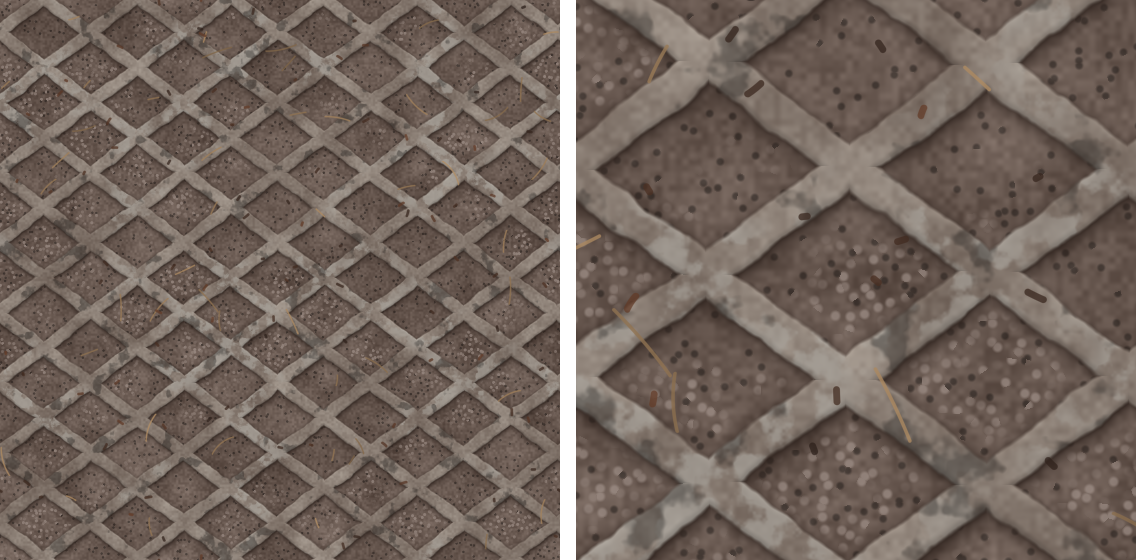
Left, the full canvas; right, a detail of the centre.
A Shadertoy shader for this texture:

```glsl
// Weathered cast plate: a raised diamond lattice over gritty recessed panels with scattered straw.

const vec2 REPEATS = vec2(6.0, 8.0);      // diamonds across and down
const float BAR_HALF_WIDTH = 0.0112;

const vec3 SHADOW = vec3(0.17, 0.125, 0.105);
const vec3 FLOOR_DARK = vec3(0.32, 0.26, 0.23);
const vec3 FLOOR_LIGHT = vec3(0.51, 0.445, 0.41);
const vec3 GRIT = vec3(0.62, 0.56, 0.53);
const vec3 BAR_DARK = vec3(0.42, 0.365, 0.33);
const vec3 BAR_LIGHT = vec3(0.61, 0.565, 0.525);
const vec3 BAR_WORN = vec3(0.66, 0.64, 0.61);
const vec3 STRAW = vec3(0.64, 0.51, 0.36);
const vec3 RUST = vec3(0.40, 0.24, 0.16);

// Integer hash of a non-negative lattice cell
float hash(vec2 cell, float seed) {
    uvec2 c = uvec2(cell);
    uint h = c.x * 1597u + c.y * 51749u + uint(seed) * 7919u;
    h = (h ^ (h >> 15)) * 73471u + 12345u;
    h = (h ^ (h >> 13)) * 91493u;
    h ^= h >> 16;
    return float(h & 65535u) / 65535.0;
}

// Value noise that wraps after n cells
float valueNoise(vec2 uv, float n, float seed) {
    vec2 p = uv * n, i = floor(p), f = p - i;
    f = f * f * (3.0 - 2.0 * f);
    vec2 a = mod(i, n), b = mod(i + 1.0, n);
    return mix(mix(hash(a, seed), hash(vec2(b.x, a.y), seed), f.x),
               mix(hash(vec2(a.x, b.y), seed), hash(b, seed), f.x), f.y);
}

float fbm(vec2 uv, float n, float seed) {
    float sum = 0.0, weight = 0.5;
    for (int k = 0; k < 4; k++) {
        sum += weight * valueNoise(uv, n, seed + float(k));
        weight *= 0.5;
        n *= 2.0;
    }
    return sum / 0.9375;
}

// Wrapping cellular noise: x = distance to nearest point, y = its random value
vec2 cellular(vec2 uv, float n, float seed) {
    vec2 p = uv * n, base = floor(p), best = vec2(9.0, 0.0);
    for (int k = 0; k < 9; k++) {
        vec2 cell = base + vec2(k % 3 - 1, k / 3 - 1), id = mod(cell, n);
        float d = length(cell + vec2(hash(id, seed), hash(id, seed + 1.0)) - p);
        if (d < best.x) best = vec2(d, hash(id, seed + 2.0));
    }
    return best;
}

// Bent stalks, one at most per wrapping cell: x = coverage, y = random tone
vec2 stalks(vec2 uv, float n, float chance, float maxHalf, float width, float seed, float px) {
    vec2 p = uv * n, base = floor(p), result = vec2(0.0);
    for (int k = 0; k < 9; k++) {
        vec2 cell = base + vec2(k % 3 - 1, k / 3 - 1), id = mod(cell, n);
        if (hash(id, seed) > chance) continue;
        vec2 q = p - cell - vec2(hash(id, seed + 1.0), hash(id, seed + 2.0));
        float angle = 3.14159 * hash(id, seed + 3.0);
        q = mat2(cos(angle), -sin(angle), sin(angle), cos(angle)) * q;
        float halfLen = maxHalf * mix(0.25, 1.0, hash(id, seed + 4.0));
        q.y += (hash(id, seed + 5.0) - 0.5) * 1.6 * q.x * q.x;
        float d = length(vec2(max(abs(q.x) - halfLen, 0.0), q.y)) / n;
        float cover = 1.0 - smoothstep(width - px * 0.5, width + px, d);
        if (cover > result.x) result = vec2(cover, hash(id, seed + 6.0));
    }
    return result;
}

void mainImage(out vec4 fragColor, in vec2 fragCoord) {
    vec2 uv = fragCoord / iResolution.xy;
    float px = 1.0 / min(iResolution.x, iResolution.y);

    // Slightly uneven lattice coordinates; bars lie on whole numbers
    vec2 turn = 6.28319 * uv;
    vec2 p = uv + vec2(0.005, -0.004);
    p += 0.0012 * vec2(sin(turn.y * 3.0 + 2.0 * sin(turn.x * 2.0)), sin(turn.x * 4.0 + turn.y * 5.0));
    vec2 s = REPEATS * p;
    vec2 lattice = vec2(s.x + s.y, s.x - s.y) + 0.5;
    vec2 panel = floor(lattice), f = lattice - panel;
    vec2 id = mod(vec2(panel.x + panel.y, panel.x - panel.y), 2.0 * REPEATS);

    // Distances from the four panel edges, with chipped outlines
    float chips = 0.006 * (fbm(uv, 48.0, 11.0) - 0.5);
    float scale = 1.0 / length(REPEATS);
    vec2 nearLow = f * scale - BAR_HALF_WIDTH + chips;          // lower left, upper left
    vec2 nearHigh = (1.0 - f) * scale - BAR_HALF_WIDTH + chips; // upper right, lower right
    float inside = min(min(nearLow.x, nearLow.y), min(nearHigh.x, nearHigh.y));
    float soft = max(px, 0.0014);
    float bar = 1.0 - smoothstep(-soft, soft, inside);

    // Recessed floor: stains, grain and clustered grit
    float grain = valueNoise(uv, 256.0, 21.0) - 0.5;
    float stain = fbm(uv, 24.0, 31.0) - 0.5;
    float tone = 0.47 + 0.9 * stain + 0.5 * grain + 0.2 * (hash(id, 41.0) - 0.5);
    vec3 ground = mix(FLOOR_DARK, FLOOR_LIGHT, clamp(tone, -0.3, 1.2));
    vec2 pebble = cellular(uv, 128.0, 51.0);
    float cluster = smoothstep(0.42, 0.66, fbm(uv, 14.0, 61.0)) * smoothstep(0.0, 0.012, inside);
    float grit = (1.0 - smoothstep(0.2, 0.5, pebble.x)) * smoothstep(0.35, 0.75, pebble.y);
    ground = mix(ground, GRIT, 0.7 * grit * cluster);
    ground *= 1.0 - 0.35 * (1.0 - smoothstep(0.15, 0.4, pebble.x)) * step(pebble.y, 0.2);

    // Shade below the upper edges, thin dirt line all round
    float shade = max(0.95 * exp(-max(nearLow.y, 0.0) / 0.0048), 0.75 * exp(-max(nearHigh.x, 0.0) / 0.004));
    shade = max(shade, 0.4 * exp(-max(inside, 0.0) / 0.0025));
    ground = mix(ground, SHADOW, shade);

    // Raised bars: mottled metal, pale wear and lit or dark bevels
    float mottled = 0.55 + 1.3 * (fbm(uv, 20.0, 71.0) - 0.5) + 0.4 * grain;
    vec3 metal = mix(BAR_DARK, BAR_LIGHT, clamp(mottled, -0.2, 1.15));
    float wear = smoothstep(0.52, 0.72, fbm(uv, 9.0, 81.0)) * smoothstep(0.4, 0.6, fbm(uv, 64.0, 91.0));
    metal = mix(metal, BAR_WORN, 0.7 * wear);
    float bevel = smoothstep(-0.005, 0.0, inside);
    float lit = min(nearLow.x, nearHigh.y) < min(nearLow.y, nearHigh.x) ? 0.05 : -0.16;
    metal *= 1.0 + lit * bevel;
    metal *= 1.0 - 0.3 * smoothstep(0.62, 0.74, fbm(uv, 40.0, 101.0));

    // Loose straw and rusty crumbs
    vec3 color = mix(ground, metal, bar);
    vec2 straw = stalks(uv, 11.0, 0.4, 0.3, 0.0009, 111.0, px);
    color = mix(color, STRAW * mix(0.75, 1.1, straw.y), 0.8 * straw.x);
    vec2 crumb = stalks(uv, 19.0, 0.28, 0.1, 0.0019, 121.0, px);
    color = mix(color, mix(SHADOW, RUST, crumb.y), 0.75 * crumb.x);
    fragColor = vec4(color, 1.0);
}
```
